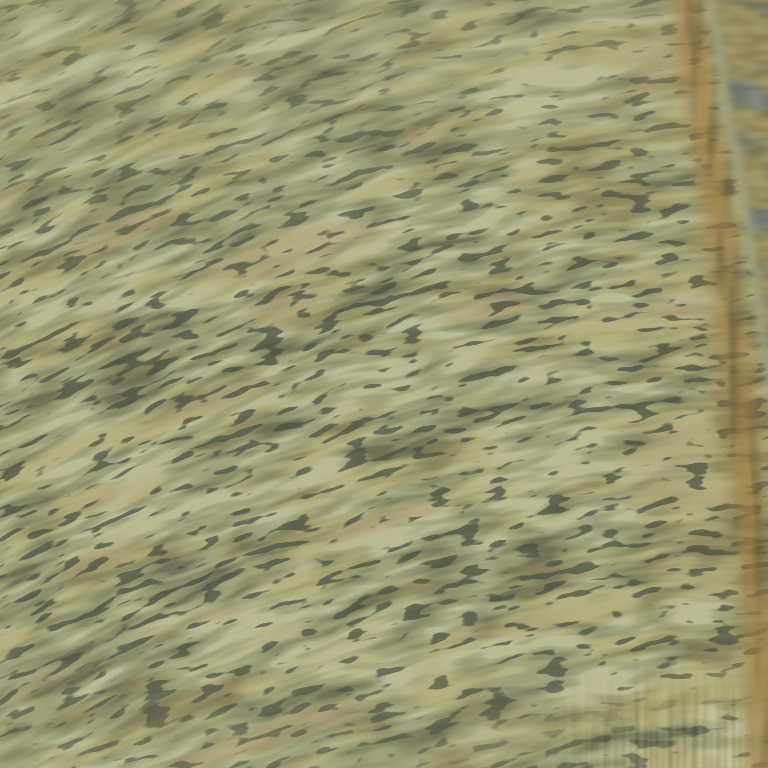
Write a WebGL 1 fragment shader that draws this texture.

```glsl
precision highp float;
// Polished granite slab seen at a slant: streaked sage and cream grain with
// dark flecks, running into a worn ochre edge and a seam at the right.
// Layered gradient noise is stretched along a curved grain direction.

#define GRAIN_SLOPE 0.45
#define GRAIN_BEND 0.19
#define CONTRAST 1.0
#define FLECK_SCALE vec2(27.0, 88.0)
#define FLECK_LEVEL 0.17
#define FLECK_STRENGTH 0.72
#define WARMTH 0.55
#define BLUR_TOP 0.75
#define EDGE_WIDTH 0.026

uniform vec2 u_resolution;

const vec3 SHADOW = vec3(0.44, 0.44, 0.34);
const vec3 OLIVE = vec3(0.54, 0.55, 0.41);
const vec3 SAGE = vec3(0.62, 0.63, 0.48);
const vec3 CREAM = vec3(0.73, 0.73, 0.58);
const vec3 STRAW = vec3(0.69, 0.66, 0.45);
const vec3 OCHRE = vec3(0.59, 0.55, 0.37);
const vec3 BLUSH = vec3(0.70, 0.64, 0.48);
const vec3 FLECK = vec3(0.29, 0.31, 0.26);
const vec3 RUST = vec3(0.62, 0.50, 0.28);
const vec3 BROWN = vec3(0.46, 0.38, 0.22);
const vec3 SLATE = vec3(0.46, 0.48, 0.43);

vec2 gradientAt(vec2 cell) {
  vec3 h = fract(vec3(cell.xyx) * vec3(0.1031, 0.1030, 0.0973));
  h += dot(h, h.yzx + 33.33);
  float angle = 6.2832 * fract((h.x + h.y) * h.z);
  return vec2(cos(angle), sin(angle));
}

// Gradient noise, roughly -0.7 to 0.7
float noise(vec2 p) {
  vec2 i = floor(p);
  vec2 f = p - i;
  vec2 w = f * f * f * (f * (f * 6.0 - 15.0) + 10.0);
  float a = dot(gradientAt(i), f);
  float b = dot(gradientAt(i + vec2(1, 0)), f - vec2(1, 0));
  float c = dot(gradientAt(i + vec2(0, 1)), f - vec2(0, 1));
  float d = dot(gradientAt(i + vec2(1, 1)), f - vec2(1, 1));
  return mix(mix(a, b, w.x), mix(c, d, w.x), w.y);
}

// Maps the canvas so that the grain runs along x
vec2 grainSpace(vec2 uv) {
  float across = uv.y - GRAIN_SLOPE * uv.x + GRAIN_BEND * uv.x * uv.x;
  vec2 q = vec2(uv.x, across + 0.1 * across * across);
  q.y += 0.010 * noise(q * vec2(9.0, 16.0) + 3.7);
  return q + 10.0;
}

vec3 stone(vec2 uv, float focus) {
  vec2 q = grainSpace(uv);
  float broad = noise(q * vec2(3.5, 10.0));
  float patches = noise(q * vec2(8.0, 27.0) + 17.0);
  float streaks = noise(q * vec2(15.0, 58.0) + 31.0);
  float fibres = noise(q * vec2(24.0, 125.0) + 53.0);

  // Pale and dark minerals
  float tone = 0.32 * broad + 0.42 * patches + 0.48 * streaks * mix(0.6, 1.0, focus)
             + 0.26 * fibres * focus;
  tone = 0.56 + CONTRAST * tone;
  vec3 color = mix(SHADOW, OLIVE, smoothstep(0.18, 0.40, tone));
  color = mix(color, SAGE, smoothstep(0.36, 0.58, tone));
  color = mix(color, CREAM, smoothstep(0.56, 0.82, tone));

  // Yellow and pinkish stains
  float stain = noise(q * vec2(6.0, 22.0) + 71.0) + 0.5 * noise(q * vec2(14.0, 50.0) + 83.0);
  float warm = smoothstep(-0.05, 0.35, stain + 0.22 * smoothstep(0.55, 0.95, uv.x));
  vec3 warmColor = mix(OCHRE, STRAW, smoothstep(0.35, 0.65, tone));
  color = mix(color, warmColor, WARMTH * warm);
  float blush = smoothstep(0.25, 0.45, noise(q * vec2(4.0, 17.0) + 97.0));
  color = mix(color, BLUSH, 0.6 * blush);

  // Short dark flecks, gathered in the darker patches
  float speck = noise(q * FLECK_SCALE + 113.0) + 0.3 * noise(q * FLECK_SCALE * 2.1 + 7.0);
  speck -= 0.22 * patches + 0.15 * broad;
  float softness = mix(0.28, 0.17, focus);
  float fleck = smoothstep(FLECK_LEVEL, FLECK_LEVEL + softness, speck);
  return mix(color, FLECK, FLECK_STRENGTH * fleck * mix(0.4, 1.0, focus));
}

void main() {
  vec2 uv = gl_FragCoord.xy / u_resolution;
  float down = 1.0 - uv.y;
  float focus = 1.0 - 0.8 * smoothstep(BLUR_TOP - 0.2, 1.1, uv.y + 0.12 * (0.5 - uv.x));
  focus *= 1.0 - 0.35 * smoothstep(0.2, 0.0, uv.y);
  vec3 color = stone(uv, focus);

  // Ochre ribbon and upright scratches in the lower right corner
  float ribbon = (uv.y - 0.02 - 0.2 * (uv.x - 0.55)) / 0.022;
  float corner = smoothstep(0.5, 0.8, uv.x);
  color = mix(color, STRAW * 0.96, 0.65 * corner * exp(-ribbon * ribbon));
  float scratch = noise(vec2(uv.x * 130.0, uv.y * 7.0));
  color += 0.13 * scratch * smoothstep(0.68, 0.85, uv.x) * smoothstep(0.16, 0.03, uv.y);

  // Worn rust band along the right edge
  float bandX = 0.895 + 0.16 * down - 0.055 * down * down;
  float offset = (uv.x - bandX) / EDGE_WIDTH;
  float wear = noise(vec2(uv.x * 55.0, uv.y * 9.0) + 21.0);
  vec3 rust = mix(RUST, BROWN, smoothstep(-0.2, 0.5, wear + 0.25 * offset));
  color = mix(color, rust, 0.75 * exp(-offset * offset));

  // Seam and the neighbouring slab with slate bands
  float seam = uv.x - 0.917 - 0.16 * down - 0.004 * noise(vec2(uv.y * 9.0, 2.5));
  float bands = noise(vec2(uv.x * 9.0, uv.y * 26.0 + uv.x * 6.0) + 41.0);
  vec3 slab = mix(OCHRE, SLATE, smoothstep(-0.1, 0.3, bands));
  slab += 0.10 * noise(vec2(uv.x * 30.0, uv.y * 90.0));
  color = mix(color, slab, smoothstep(0.0, 0.014, seam));
  float line = (seam - 0.008) / 0.009;
  color = mix(color, SAGE, 0.7 * exp(-line * line));

  gl_FragColor = vec4(clamp(color, 0.0, 1.0), 1.0);
}
```
